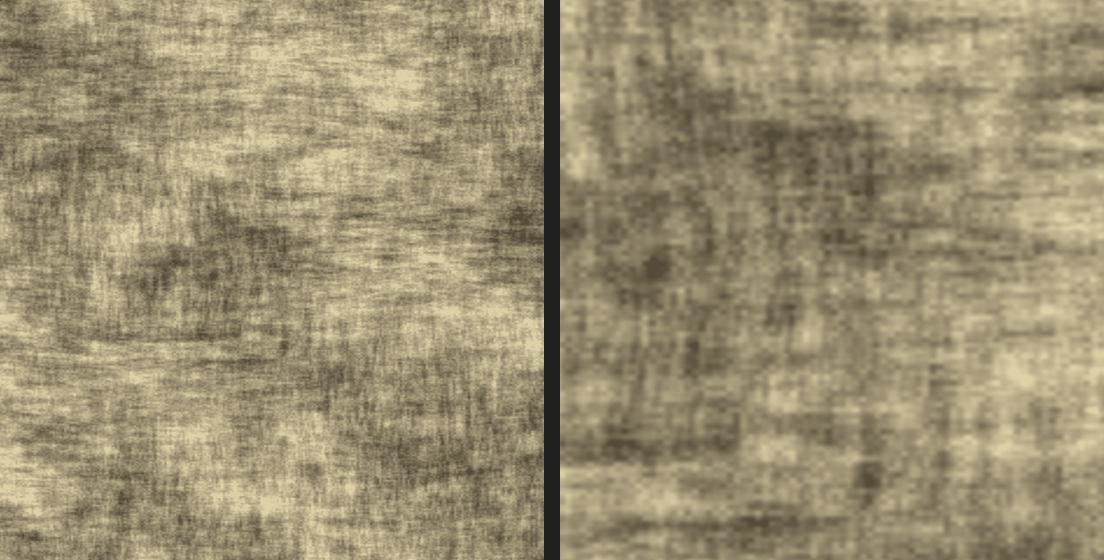
Left, the full canvas; right, a detail of the centre.
This texture is drawn by a WebGL 2 fragment shader. Its source:

```glsl
#version 300 es
precision highp float;

uniform vec2 u_resolution;
out vec4 fragColor;

// Integer hash of a lattice cell, from 0 to 1
float hash(ivec2 cell) {
    uvec2 q = uvec2(cell) * uvec2(1597u, 3571u);
    uint h = (q.x ^ (q.y << 7)) * 747796u + q.y;
    h = (h ^ (h >> 15)) * 739391u;
    h = (h ^ (h >> 13)) * 668265u;
    h ^= h >> 16;
    return float(h & 65535u) / 65535.0;
}

// Smooth value noise centred on zero
float noise(vec2 p) {
    ivec2 cell = ivec2(floor(p));
    vec2 f = fract(p);
    f = f * f * (3.0 - 2.0 * f);
    float low = mix(hash(cell), hash(cell + ivec2(1, 0)), f.x);
    float high = mix(hash(cell + ivec2(0, 1)), hash(cell + ivec2(1, 1)), f.x);
    return mix(low, high, f.y) - 0.5;
}

// Worn blotches, each finer octave flatter than the last
float blotches(vec2 p) {
    float sum = 0.0;
    float amplitude = 0.58;
    vec2 frequency = vec2(3.8, 4.6);
    for (int i = 0; i < 4; i++) {
        sum += amplitude * noise(p * frequency + 17.3 * float(i + 1));
        frequency *= vec2(2.05, 2.3);
        amplitude *= 0.86;
    }
    return sum;
}

// Streaks along x that become thinner and longer in proportion
float threads(vec2 p, float seed) {
    float sum = 0.0;
    vec2 frequency = vec2(13.0, 75.0);
    for (int i = 0; i < 3; i++) {
        sum += 0.36 * noise(p * frequency + seed + 31.7 * float(i));
        frequency *= vec2(1.9, 1.75);
    }
    return sum;
}

void main() {
    vec2 p = gl_FragCoord.xy / u_resolution.y;

    // Slack in the cloth bends the threads a little
    vec2 slack = vec2(noise(p * vec2(5.0, 4.0) + 71.0), noise(p * vec2(4.0, 6.0) + 93.0));
    vec2 cloth = p + 0.022 * slack;

    // Weft or warp dominates from place to place
    float weftShare = smoothstep(-0.3, 0.3, noise(p * vec2(3.0, 6.0) + 47.0));
    float weft = threads(cloth, 120.0) * mix(0.75, 1.25, weftShare);
    float warp = threads(cloth.yx * vec2(1.5, 1.0), 260.0) * mix(1.1, 0.55, weftShare);
    float grain = 0.4 * noise(p * vec2(240.0, 310.0) + 400.0);

    // Tone from dark olive to pale straw
    float tone = 0.55 + blotches(cloth) + weft + warp + grain;
    tone = clamp(tone, -0.3, 1.2);
    vec3 color = mix(vec3(0.44, 0.40, 0.31), vec3(0.80, 0.75, 0.60), tone);
    fragColor = vec4(color, 1.0);
}
```
